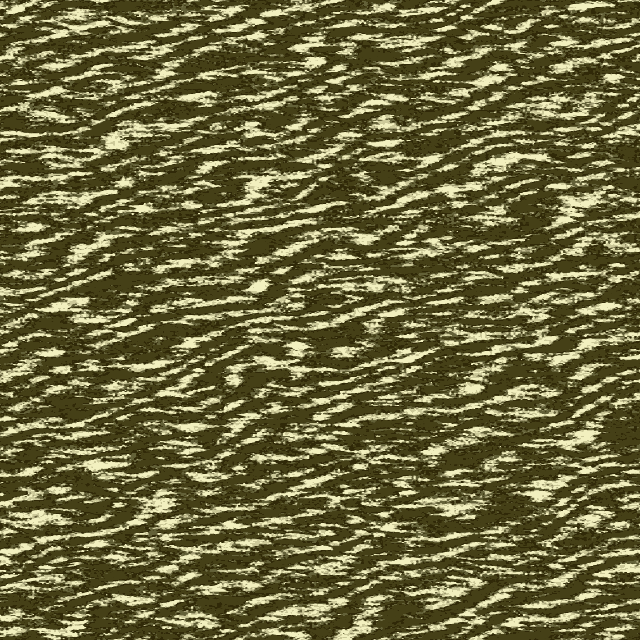
Give the GLSL for this texture, as a WebGL 1 fragment shader.

```glsl
precision highp float;
// Ragged cream flecks gathered in thin slanting streaks over dark olive ground.
uniform vec2 u_resolution;

const float TURN = 6.28318;
const vec3 SHADOW = vec3(0.19, 0.16, 0.03);
const vec3 GROUND = vec3(0.27, 0.25, 0.09);
const vec3 OLIVE = vec3(0.39, 0.38, 0.22);
const vec3 KHAKI = vec3(0.62, 0.60, 0.44);
const vec3 SAND = vec3(0.80, 0.79, 0.60);
const vec3 CREAM = vec3(0.95, 0.94, 0.75);

float hash(vec2 cell, float seed) {
  vec3 q = fract(vec3(cell.xyx + seed) * vec3(0.1031, 0.1030, 0.0973));
  q += dot(q, q.yzx + 33.33);
  return fract((q.x + q.y) * q.z);
}

// Value noise from -1 to 1, used for grain.
float valueNoise(vec2 p, float seed) {
  vec2 cell = floor(p);
  vec2 f = fract(p);
  f = f * f * (3.0 - 2.0 * f);
  float low = mix(hash(cell, seed), hash(cell + vec2(1.0, 0.0), seed), f.x);
  float high = mix(hash(cell + vec2(0.0, 1.0), seed), hash(cell + 1.0, seed), f.x);
  return 2.0 * mix(low, high, f.y) - 1.0;
}

// Slope at one lattice corner, measured along the offset from it.
float cornerSlope(vec2 cell, vec2 offset, float seed) {
  vec2 gradient = vec2(hash(cell, seed), hash(cell, seed + 17.3)) * 2.0 - 1.0;
  return dot(gradient, offset);
}

// Gradient noise, about -1 to 1, with little broad variation.
float waveNoise(vec2 p, float seed) {
  vec2 cell = floor(p);
  vec2 f = fract(p);
  vec2 u = f * f * f * (f * (f * 6.0 - 15.0) + 10.0);
  vec2 right = vec2(1.0, 0.0);
  vec2 up = vec2(0.0, 1.0);
  float low = mix(cornerSlope(cell, f, seed),
                  cornerSlope(cell + right, f - right, seed), u.x);
  float high = mix(cornerSlope(cell + up, f - up, seed),
                   cornerSlope(cell + 1.0, f - 1.0, seed), u.x);
  return 2.1 * mix(low, high, u.y);
}

vec2 rotate(vec2 p, float angle) {
  float c = cos(angle);
  float s = sin(angle);
  return vec2(c * p.x + s * p.y, c * p.y - s * p.x);
}

// Soft step centred on an edge.
float rise(float edge, float softness, float value) {
  return smoothstep(edge - softness, edge + softness, value);
}

// Evenly spaced ripples whose phase wanders, so that they split and merge.
float ripples(vec2 p, float count) {
  float wander = 0.9 * waveNoise(p * vec2(7.0, 17.0), 5.0);
  return sin(TURN * (p.y * count + wander));
}

// Slanting ripples broken up by level flecks and fine grain.
float streakHeight(vec2 p, float grain) {
  vec2 bent = p + vec2(0.0, 0.008 * valueNoise(p * 5.0, 3.0));
  vec2 slanted = rotate(bent, 0.27);
  float band = waveNoise(slanted * vec2(12.0, 66.0), 11.0);
  vec2 wavy = p + vec2(0.0, 0.003 * valueNoise(p * vec2(24.0, 50.0), 23.0));
  float fleck = waveNoise(wavy * vec2(29.0, 160.0), 37.0);
  return 0.36 * ripples(slanted, 33.0) + 0.38 * band + 0.70 * fleck + 0.32 * grain;
}

vec3 shade(float height, float grain, float speck) {
  // Dark specks gather on the lower slopes beside the streaks.
  float slope = rise(-0.32, 0.06, height);
  vec3 color = mix(GROUND, SHADOW, slope * rise(0.0, 0.10, speck));
  color = mix(color, OLIVE, rise(0.05 + 0.12 * speck, 0.05, height));
  color = mix(color, KHAKI, rise(0.26, 0.03, height));
  color = mix(color, SAND, rise(0.34, 0.03, height));
  return mix(color, CREAM, rise(0.55, 0.06, height + 0.25 * speck + 0.1 * grain));
}

void main() {
  vec2 p = gl_FragCoord.xy / u_resolution.y;
  float grain = valueNoise(p * vec2(270.0, 500.0), 53.0);
  float speck = valueNoise(p * vec2(280.0, 450.0), 71.0);
  float height = streakHeight(p, grain);
  gl_FragColor = vec4(shade(height, grain, speck), 1.0);
}
```
